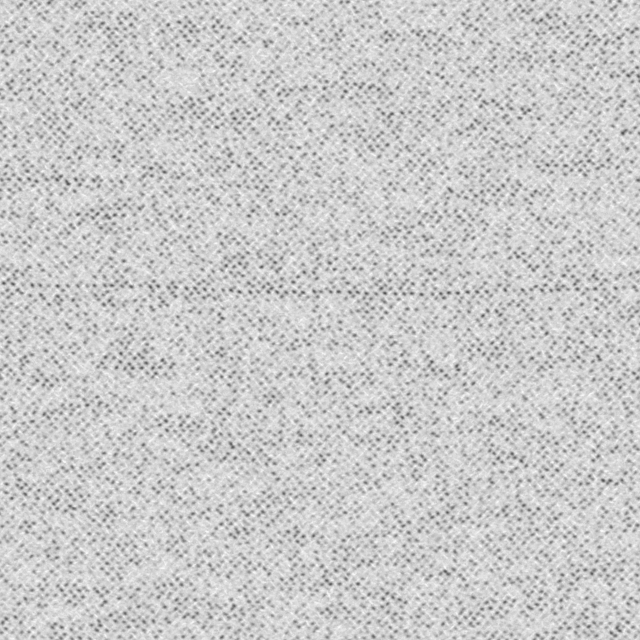
A three.js fragment shader for this texture:

```glsl
// Pale grey knitted jersey with staggered pinholes, faint streaks and one dropped row.
#define COLS 70.0          // stitches across
#define ROWS 134.0         // staggered stitch rows
#define YARN_SHADE 0.878   // grey of the flat yarn
#define HOLE_DEPTH 0.46    // darkening of the deepest holes
#define HOLE_SIZE vec2(0.0028, 0.0020)
#define GLINT_SIZE vec2(0.0036, 0.0011)
#define GLINT 0.10         // brightness of the yarn legs
#define GRAIN 0.11         // strength of the fibre grain
#define STREAK 0.095       // how strongly streaks open the holes
#define SEAM_Y 0.546       // height of the dropped row
#define SNAG_Y 0.713       // height of the short snag at the left
#define WAVES 16

varying vec2 vUv;

vec2 hash2(vec2 p) {
  vec3 h = fract(p.xyx * vec3(0.1031, 0.1030, 0.0973));
  h += dot(h, h.yzx + 33.33);
  return fract((h.xx + h.yz) * h.zy);
}

// Soft ellipse, turned by an angle.
float blob(vec2 d, vec2 size, float angle) {
  float c = cos(angle), s = sin(angle);
  vec2 e = vec2(c * d.x + s * d.y, c * d.y - s * d.x) / size;
  return exp(-0.5 * dot(e, e));
}

// Layered sines leaning both ways: flat broken streaks around zero.
float streaks(vec2 p) {
  float sum = 0.0;
  for (int i = 0; i < WAVES; i++) {
    float n = float(i);
    vec2 r = hash2(vec2(n + 3.0, 17.0));
    vec2 phase = hash2(vec2(n + 41.0, 5.0));
    float side = 1.0 - 2.0 * mod(n, 2.0);
    vec2 k = vec2(side * mix(3.0, 34.0, r.x), mix(14.0, 170.0, (n + r.y) / float(WAVES)));
    sum += sin(dot(k, p) + 6.2832 * phase.x + 1.3 * sin(14.0 * p.x + 6.2832 * phase.y));
  }
  return sum * sqrt(2.0 / float(WAVES));
}

// Cellular fibre grain: blended shades of jittered points, around zero.
float fibres(vec2 p) {
  vec2 cell = floor(p);
  float shade = 0.0, total = 0.0;
  for (int y = -1; y <= 1; y++) {
    for (int x = -1; x <= 1; x++) {
      vec2 id = cell + vec2(float(x), float(y));
      vec2 d = id + hash2(id + 7.0) - p;
      float w = exp(-5.0 * dot(d, d));
      shade += w * (hash2(id + 131.0).x - 0.5);
      total += w;
    }
  }
  return shade / total;
}

// One when the row holds the given height.
float onRow(float row, float height) {
  return 1.0 - step(0.5, abs(row - floor(height * ROWS)));
}

void main() {
  // Slightly sagging cloth
  vec2 p = vUv;
  p.y -= 0.007 * cos(5.2 * p.x) + 0.0012 * sin(23.0 * p.x + 4.0 * p.y);
  p.x += 0.004 * sin(7.0 * p.y + 1.0) + 0.0015 * sin(31.0 * p.y + 5.0 * p.x);

  float streak = streaks(p);
  float snag = 1.0 - smoothstep(0.08, 0.24, p.x);
  vec2 grid = vec2(COLS, ROWS);
  vec2 q = p * grid;
  float hole = 0.0, glint = 0.0;

  // Holes and yarn legs of the nearby stitches
  for (int j = -2; j <= 2; j++) {
    float row = floor(q.y) + float(j);
    float odd = mod(row, 2.0);
    float lean = 1.0 - 2.0 * odd;
    float seam = onRow(row, SEAM_Y);
    float dropped = 0.55 * seam + 0.45 * snag * onRow(row, SNAG_Y);
    for (int i = -1; i <= 1; i++) {
      float col = floor(q.x - 0.5 * odd) + float(i);
      vec2 id = vec2(col, row) + 200.0;
      vec2 r = hash2(id), jitter = hash2(id + 57.0) - 0.5;
      vec2 spread = vec2(0.32, mix(0.55, 0.3, seam));
      vec2 centre = vec2(col + 0.5 + 0.5 * odd, row + 0.5) + jitter * spread;
      vec2 d = (q - centre) / grid;

      float openness = 0.5 + STREAK * streak + 0.78 * (r.x - 0.5) + dropped;
      float depth = 0.04 + HOLE_DEPTH * smoothstep(0.05, 1.2, openness);
      hole += depth * blob(d, HOLE_SIZE, lean * (0.5 + 0.8 * jitter.x));

      vec2 leg = d - vec2(0.5 / COLS, 0.0);
      glint += r.y * blob(leg, GLINT_SIZE, -lean * 0.6 + jitter.y);
    }
  }

  // Yarn shade with fine fibres
  float grain = 0.9 * fibres(p * vec2(240.0, 310.0)) + 0.6 * fibres(p.yx * 440.0 + 90.0);
  float shade = YARN_SHADE + GRAIN * grain + GLINT * (glint - 0.25) - hole;
  gl_FragColor = vec4(vec3(clamp(shade, 0.3, 0.97)), 1.0);
}
```
